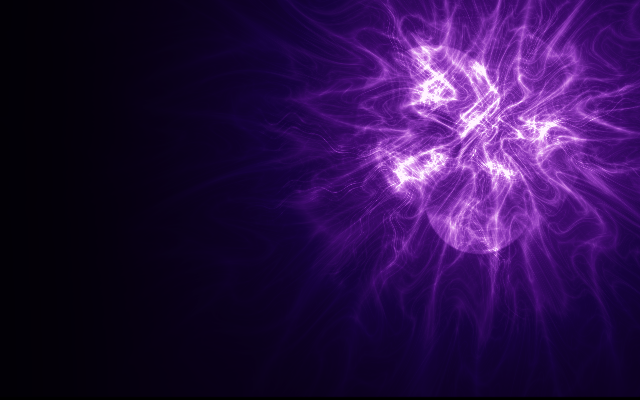
Reproduce this background procedurally as a Shadertoy shader.

```glsl
#define CORE vec2(1.23, 0.69)
#define GLOW_SPREAD 0.27
#define GLOW_LEVEL 3.05
#define WISP_SCALE 15.0
#define KNOT_LEVEL 2.5
#define FAN_LEVEL 1.25
#define FAN_SPREAD 0.13
#define SHELL_LEVEL 0.75
#define EDGE_SOFT 0.003

const mat2 TURN = mat2(0.8, 0.6, -0.6, 0.8);

vec2 hash2(vec2 p) {
    vec3 q = fract(p.xyx * vec3(0.1031, 0.103, 0.0973));
    q += dot(q, q.yzx + 33.33);
    return fract((q.xx + q.yz) * q.zy);
}

// Bright borders between irregular cells
float cellWeb(vec2 p) {
    vec2 base = floor(p), local = fract(p);
    float nearest = 9.0, second = 9.0;
    for (int y = -1; y <= 1; y++)
    for (int x = -1; x <= 1; x++) {
        vec2 cell = vec2(x, y);
        float d = length(cell + hash2(base + cell) - local);
        second = min(second, max(nearest, d));
        nearest = min(nearest, d);
    }
    return exp(-7.0 * (second - nearest));
}

// Layered sines folded into thin crests
float ridges(vec2 p) {
    float sum = 0.0, weight = 0.5;
    for (int i = 0; i < 5; i++) {
        p += 0.6 * sin(p.yx * 1.3 + vec2(0.0, 1.7));
        sum += weight * pow(1.0 - abs(sin(p.x + sin(p.y))), 3.0);
        p = TURN * p * 1.9 + 2.3;
        weight *= 0.62;
    }
    return sum;
}

// Threads spreading from one end of a segment to the other
float fan(vec2 p, vec2 from, vec2 to, float seed) {
    vec2 axis = to - from;
    float len = length(axis);
    vec2 dir = axis / len, rel = p - from;
    float u = dot(rel, dir) / len;
    float v = dot(rel, vec2(-dir.y, dir.x));
    v -= 0.12 * len * sin(seed * 2.4) * u * (1.0 - u);
    float q = v / (0.006 + FAN_SPREAD * len * max(u, 0.0));
    float phase = q * 4.0 + seed + 0.7 * sin(u * 7.0 + seed) + 0.25 * sin(u * 23.0 + q * 3.0);
    float threads = pow(1.0 - abs(sin(phase)), 4.0) + 0.5 * pow(1.0 - abs(sin(phase * 2.3 + u * 3.0)), 4.0);
    float fade = smoothstep(-0.03, 0.06, u) * pow(clamp(1.0 - u, 0.0, 1.0), 0.8);
    return (0.15 + threads) * exp(-q * q * 0.8) * fade;
}

// Disc lit inside its rim on the side it faces
float shell(vec2 p, vec2 center, float radius, vec2 facing) {
    vec2 rel = p - center;
    float d = length(rel);
    float inside = 1.0 - smoothstep(-EDGE_SOFT, EDGE_SOFT, d - radius);
    float side = smoothstep(-0.1, 0.7, dot(rel / max(d, 0.001), facing));
    return inside * side * exp((d - radius) * 9.0);
}

vec3 palette(float t) {
    vec3 c = mix(vec3(0.025, 0.0, 0.07), vec3(0.09, 0.01, 0.25), clamp(t, 0.0, 1.0));
    c = mix(c, vec3(0.27, 0.05, 0.46), clamp(t - 1.0, 0.0, 1.0));
    c = mix(c, vec3(0.55, 0.22, 0.73), clamp(t - 2.0, 0.0, 1.0));
    c = mix(c, vec3(0.82, 0.52, 0.91), clamp(t - 3.0, 0.0, 1.0));
    return mix(c, vec3(1.0, 0.95, 1.0), clamp(t - 4.0, 0.0, 1.0));
}

void mainImage(out vec4 fragColor, in vec2 fragCoord) {
    vec2 p = fragCoord / iResolution.y;
    vec2 rel = p - CORE;
    float r = length(rel);

    // Broad glow combed into radial wisps
    float wisps = ridges(WISP_SCALE * rel * pow(r + 0.03, -0.65));
    float veil = ridges(p * 24.0 + 2.0 * sin(p.yx * 13.0));
    float level = GLOW_LEVEL * exp(-r * r / GLOW_SPREAD);
    level *= 0.78 + 0.85 * wisps + 0.35 * veil * exp(-r * 3.0);

    // Overlapping discs
    float shells = shell(p, vec2(1.083, 0.72), 0.167, vec2(0.64, 0.77));
    shells += 1.1 * shell(p, vec2(1.198, 0.5), 0.135, vec2(-0.2, -0.98));
    shells -= 0.8 * shell(p, vec2(1.052, 0.64), 0.1, vec2(0.8, 0.6));
    shells += 0.3 * shell(p, vec2(1.177, 0.67), 0.29, vec2(-0.9, 0.4));
    shells += 0.3 * shell(p, vec2(1.177, 0.67), 0.29, vec2(1.0, 0.0));
    level += SHELL_LEVEL * shells * (0.7 + veil);

    // Ragged hot knots: position, size, strength
    vec4 knots[10] = vec4[10](
        vec4(1.07, 0.78, 0.048, 1.3), vec4(1.00, 0.57, 0.050, 1.2),
        vec4(1.09, 0.615, 0.034, 1.3), vec4(1.185, 0.68, 0.036, 0.9),
        vec4(1.355, 0.665, 0.055, 0.8), vec4(1.18, 0.415, 0.060, 0.45),
        vec4(1.25, 0.585, 0.038, 0.8), vec4(1.205, 0.80, 0.040, 0.6),
        vec4(1.07, 0.91, 0.030, 0.5), vec4(1.08, 0.85, 0.028, 0.8));
    vec2 bent = p + 0.016 * sin(p.yx * 31.0) + 0.006 * sin(p.yx * 83.0 + 1.0);
    float web = 0.6 * cellWeb(bent * 23.0) + 0.4 * cellWeb(TURN * bent * 51.0);
    float heat = 0.0;
    for (int i = 0; i < 10; i++) {
        vec2 d = (bent - knots[i].xy) / knots[i].z;
        heat += knots[i].w * exp(-dot(d, d));
    }
    level += KNOT_LEVEL * heat * (0.25 + 0.8 * web + 1.2 * veil);

    // Thread fans: start and end
    vec4 fans[12] = vec4[12](
        vec4(1.00, 0.56, 0.80, 0.29), vec4(1.03, 0.54, 0.94, 0.22),
        vec4(1.20, 0.43, 1.32, 0.18), vec4(1.03, 0.83, 0.90, 1.04),
        vec4(0.98, 0.60, 0.60, 0.72), vec4(0.97, 0.57, 0.62, 0.48),
        vec4(1.35, 0.66, 1.68, 0.80), vec4(1.36, 0.66, 1.62, 0.50),
        vec4(1.32, 0.80, 1.40, 1.08), vec4(1.36, 0.66, 1.15, 0.80),
        vec4(1.30, 0.57, 0.88, 0.63), vec4(1.20, 0.62, 1.17, 0.36));
    float threads = 0.0;
    for (int i = 0; i < 12; i++)
        threads += fan(bent, fans[i].xy, fans[i].zw, float(i) * 1.3);
    level += FAN_LEVEL * threads * (0.5 + 1.4 * veil);

    // Colour, dim left side and dark lower rim
    vec3 color = palette(level);
    color *= mix(0.35, 1.0, smoothstep(0.0, 0.55, p.x));
    color *= smoothstep(0.005, 0.010, p.y);
    fragColor = vec4(color, 1.0);
}
```
